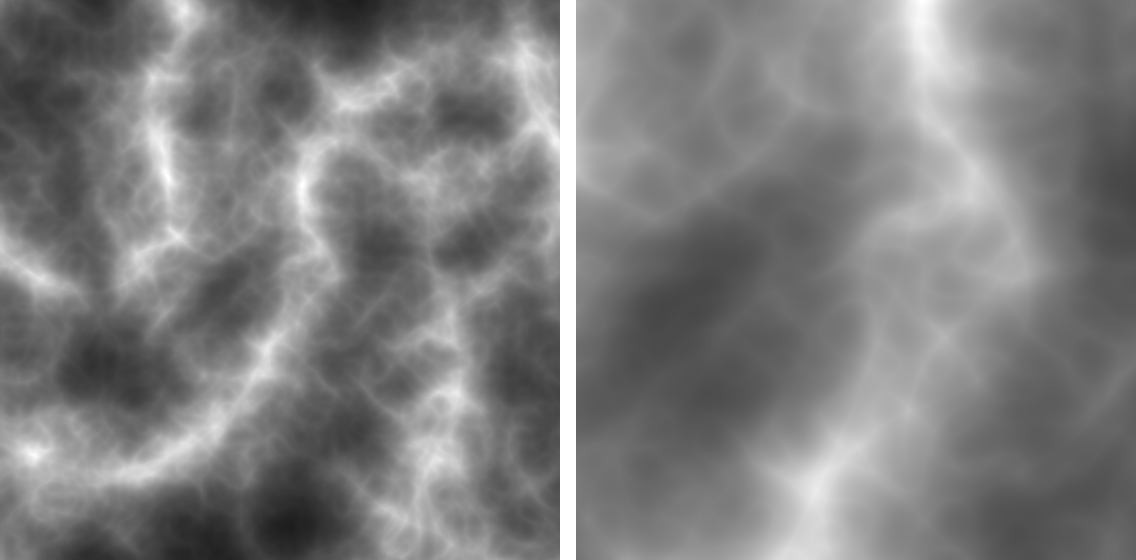
Left, the full canvas; right, a detail of the centre.
Write a Shadertoy shader that draws this texture.

```glsl
const float BASE_CELLS = 2.1;
const int OCTAVES = 5;
const float GAIN = 0.48;
const float TAU = 6.2831853;

// Integer hash giving a value in 0..1 for a lattice corner
float hashCorner(ivec2 corner, int seed) {
    uvec3 v = uvec3(ivec3(corner, seed) + 4096);
    v = v * 1664525u + 1013904223u;
    v.x += v.y * v.z;
    v.y += v.z * v.x;
    v.z += v.x * v.y;
    v ^= v >> 16u;
    v.x += v.y * v.z;
    return float(v.x >> 8u) / 16777216.0;
}

// Height of the slope planted at one corner
float cornerSlope(ivec2 corner, vec2 p, int seed) {
    float angle = TAU * hashCorner(corner, seed);
    return dot(vec2(cos(angle), sin(angle)), p - vec2(corner));
}

// Gradient noise with unit slopes and quintic blending
float gradientNoise(vec2 p, int seed) {
    ivec2 c = ivec2(floor(p));
    vec2 f = fract(p);
    vec2 blend = f * f * f * (f * (f * 6.0 - 15.0) + 10.0);
    float low = mix(cornerSlope(c, p, seed), cornerSlope(c + ivec2(1, 0), p, seed), blend.x);
    float high = mix(cornerSlope(c + ivec2(0, 1), p, seed), cornerSlope(c + ivec2(1, 1), p, seed), blend.x);
    return mix(low, high, blend.y);
}

// Sum of folded octaves: zero along the creases, deep inside the hollows
float turbulence(vec2 uv, float cells, float gain) {
    float depth = 0.0;
    float weight = 1.0;
    for (int i = 0; i < OCTAVES; i++) {
        vec2 shift = vec2(0.37, 0.61) * float(i + 1);
        depth += weight * abs(gradientNoise(uv * cells + shift, i + 7));
        weight *= gain;
        cells *= 2.0;
    }
    return depth;
}

// Light fades exponentially with depth
float creaseLight(float depth, float density, float blackLevel) {
    return clamp(1.08 * exp(-density * depth) - blackLevel, 0.0, 1.0);
}

void mainImage(out vec4 fragColor, in vec2 fragCoord) {
    vec2 uv = fragCoord / iResolution.y;
    float depth = turbulence(uv, BASE_CELLS, GAIN);
    float grey = creaseLight(depth, 2.65, 0.03);
    fragColor = vec4(vec3(grey), 1.0);
}
```
